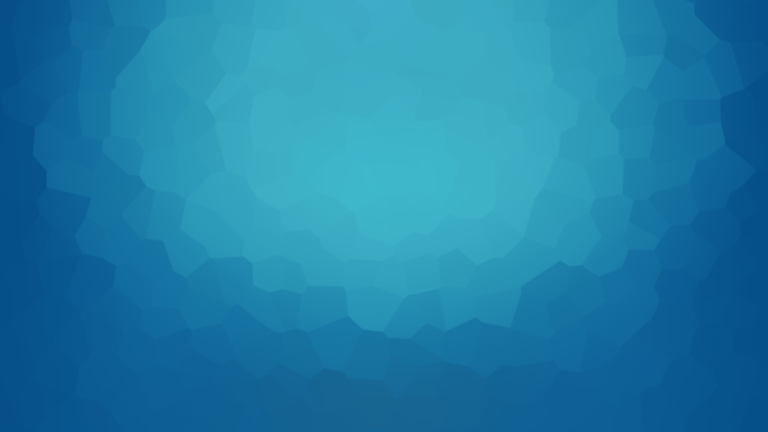
Reproduce this background procedurally as a WebGL 2 fragment shader.

```glsl
#version 300 es
precision highp float;
// A teal glow over deep blue, broken into irregular crystal facets.
// Each facet is a Voronoi cell that mixes the gradient at its seed with the
// gradient at the pixel; facet borders are blended over one pixel.

uniform vec2 u_resolution;
out vec4 fragColor;

const float CELL_SIZE = 0.078;   // in canvas heights
const float FACET_FLATNESS = 0.55;

const vec3 AQUA = vec3(0.245, 0.725, 0.800);
const vec3 TURQUOISE = vec3(0.235, 0.670, 0.760);
const vec3 TEAL = vec3(0.160, 0.585, 0.712);
const vec3 OCEAN = vec3(0.090, 0.470, 0.645);
const vec3 BLUE = vec3(0.060, 0.400, 0.612);
const vec3 NAVY = vec3(0.022, 0.312, 0.535);
const vec3 SLATE = vec3(0.095, 0.400, 0.570);
const vec3 SKY = vec3(0.250, 0.665, 0.800);

// Integer hash giving two values in 0..1
vec2 hash2(vec2 cell) {
    uvec2 q = uvec2(ivec2(cell) + 4096);
    q = q * 1664525u + 1013904223u;
    q.x += q.y * 1664525u;
    q.y += q.x * 1664525u;
    q ^= q >> 16u;
    q.x += q.y * 1664525u;
    q.y += q.x * 1664525u;
    q ^= q >> 16u;
    return vec2(q & 65535u) / 65535.0;
}

float spot(vec2 p, vec2 center, vec2 radius) {
    vec2 d = (p - center) / radius;
    return exp(-dot(d, d));
}

// Distance from the glow centre: tall above, compact below
float glowDistance(vec2 p, vec2 center) {
    vec2 d = p - center;
    float reach = d.y < 0.0 ? 0.47 : 0.72;
    return length(d / vec2(0.64, reach));
}

// Smooth background; shift moves the glow rings in or out
vec3 gradient(vec2 p, float shift) {
    vec3 color = mix(BLUE, NAVY, smoothstep(0.48, 0.92, abs(p.x)));
    color = mix(color, NAVY, 0.35 * smoothstep(0.25, 0.0, p.y));
    color = mix(color, SLATE, 0.9 * spot(p, vec2(0.0, 0.08), vec2(0.34, 0.20)));

    float d = glowDistance(p, vec2(0.014, 0.70)) + shift;
    vec3 glow = mix(TURQUOISE, TEAL, smoothstep(0.42, 0.84, d));
    glow = mix(glow, OCEAN, smoothstep(0.76, 1.08, d));
    color = mix(glow, color, smoothstep(0.98, 1.38, d));

    color = mix(color, AQUA, 0.9 * spot(p, vec2(0.01, 0.59), vec2(0.30, 0.17)));
    color = mix(color, TURQUOISE, 0.6 * spot(p, vec2(0.0, 1.0), vec2(0.36, 0.18)));
    return mix(color, SKY, 0.7 * spot(p, vec2(-0.04, 0.99), vec2(0.09, 0.06)));
}

vec3 facetColor(vec2 p, vec2 seed, vec2 cell) {
    vec2 random = hash2(cell + 71.0) - 0.5;
    vec2 samplePoint = mix(p, seed, FACET_FLATNESS);
    return gradient(samplePoint, 0.09 * random.x) * (1.0 + 0.02 * random.y);
}

// Finds the two nearest seeds and blends across their shared border
vec3 facets(vec2 p, float size, float pixel) {
    vec2 home = floor(p / size);
    vec2 seedA = vec2(0.0), seedB = vec2(0.0);
    vec2 cellA = home, cellB = home;
    float distA = 1e5, distB = 1e5;
    for (int y = -2; y <= 2; y++) {
        for (int x = -2; x <= 2; x++) {
            vec2 cell = home + vec2(x, y);
            vec2 seed = (cell + hash2(cell)) * size;
            float dist = distance(p, seed);
            if (dist < distA) {
                distB = distA; seedB = seedA; cellB = cellA;
                distA = dist; seedA = seed; cellA = cell;
            } else if (dist < distB) {
                distB = dist; seedB = seed; cellB = cell;
            }
        }
    }
    float border = dot(0.5 * (seedA + seedB) - p, normalize(seedB - seedA));
    float blend = 0.5 - 0.5 * clamp(border / pixel, 0.0, 1.0);
    return mix(facetColor(p, seedA, cellA), facetColor(p, seedB, cellB), blend);
}

void main() {
    // Canvas heights, with x measured from the middle
    vec2 p = gl_FragCoord.xy / u_resolution.y;
    p.x -= 0.5 * u_resolution.x / u_resolution.y;
    fragColor = vec4(facets(p, CELL_SIZE, 1.0 / u_resolution.y), 1.0);
}
```
